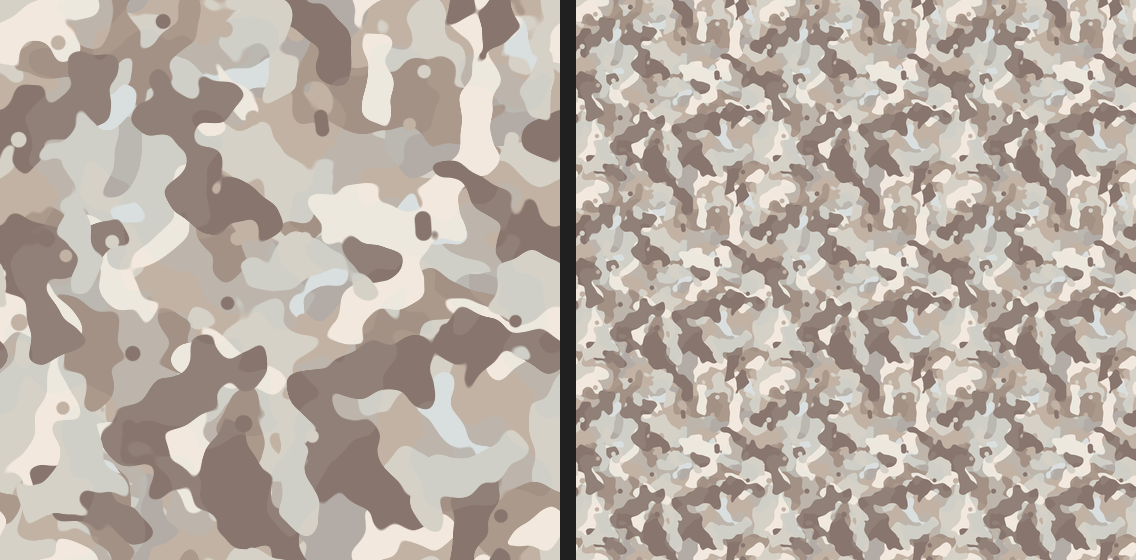
Left, the tile; right, the same tile 3 across and 3 down.
A WebGL 1 fragment shader for this pattern:

```glsl
precision highp float;
uniform vec2 u_resolution;

#define WOBBLE 0.055       // depth of the lobes along the edges
#define WOBBLE_FREQ 16.0   // whole number of lobes per canvas
#define BEND 0.09          // how far blobs are bent out of shape
#define BEND_FREQ 6.0
#define ELONGATION 1.6     // half length of a blob per radius
#define MERGE 0.2          // roundness of the necks between blobs
#define DOT_GRID 6.0
#define DOT_RADIUS 0.0125
#define DOT_CHANCE 0.75
#define EDGE_PIXELS 1.4

const float TAU = 6.2831853;
const vec3 LIGHT = vec3(0.84, 0.82, 0.78);
const vec3 LIGHT_COOL = vec3(0.81, 0.81, 0.78);
const vec3 SAND = vec3(0.76, 0.70, 0.645);
const vec3 SAND_COOL = vec3(0.74, 0.71, 0.67);
const vec3 GREY = vec3(0.70, 0.67, 0.65);
const vec3 GREY_COOL = vec3(0.73, 0.72, 0.69);
const vec3 TAUPE = vec3(0.67, 0.60, 0.55);
const vec3 TAUPE_DEEP = vec3(0.64, 0.57, 0.52);
const vec3 CREAM = vec3(0.95, 0.91, 0.87);
const vec3 CREAM_COOL = vec3(0.93, 0.91, 0.87);
const vec3 PALE = vec3(0.85, 0.87, 0.87);
const vec3 BROWN = vec3(0.53, 0.46, 0.43);
const vec3 BROWN_SOFT = vec3(0.565, 0.50, 0.465);

vec2 hash2(vec2 p) {
  return fract(sin(vec2(dot(p, vec2(127.1, 311.7)),
                        dot(p, vec2(269.5, 183.3)))) * 43758.5453);
}

// Gradient noise that wraps after a whole number of cells
float cornerSlope(vec2 cell, vec2 offset, float period, float seed) {
  float angle = TAU * hash2(mod(cell, period) + seed * 17.3).x;
  return dot(vec2(cos(angle), sin(angle)), offset);
}

float noise(vec2 p, float period, float seed) {
  vec2 q = p * period, i = floor(q), f = q - i;
  vec2 s = f * f * f * (f * (f * 6.0 - 15.0) + 10.0);
  vec2 x = vec2(1.0, 0.0), y = x.yx;
  float low = mix(cornerSlope(i, f, period, seed),
                  cornerSlope(i + x, f - x, period, seed), s.x);
  float high = mix(cornerSlope(i + y, f - y, period, seed),
                   cornerSlope(i + 1.0, f - 1.0, period, seed), s.x);
  return mix(low, high, s.y);
}

float capsule(vec2 p, float angle, float halfLength, float radius) {
  vec2 axis = vec2(cos(angle), sin(angle));
  float along = clamp(dot(p, axis), -halfLength, halfLength);
  return length(p - axis * along) - radius;
}

float smoothMin(float a, float b, float k) {
  float h = max(k - abs(a - b), 0.0) / k;
  return min(a, b) - h * h * k * 0.25;
}

float fill(float d) {
  float width = EDGE_PIXELS / min(u_resolution.x, u_resolution.y);
  return clamp(0.5 - d / width, 0.0, 1.0);
}

// One layer of merged, lobed blobs; cover is roughly its share of the area
float blobs(vec2 p, float grid, float cover, float seed) {
  vec2 bend = vec2(noise(p, BEND_FREQ, seed), noise(p, BEND_FREQ, seed + 0.5));
  vec2 q = (p + BEND * bend) * grid, home = floor(q);
  float radius = sqrt(cover / (4.0 * ELONGATION + 3.14));
  float d = 2.0;
  for (int j = -1; j <= 1; j++) {
    for (int i = -1; i <= 1; i++) {
      vec2 cell = home + vec2(float(i), float(j));
      vec2 key = mod(cell, grid) + seed * 31.7;
      vec2 center = cell + 0.15 + 0.7 * hash2(key);
      vec2 shape = hash2(key + 5.9);
      float r = radius * mix(0.65, 1.35, shape.y);
      d = smoothMin(d, capsule(q - center, TAU * shape.x, r * ELONGATION, r), MERGE);
    }
  }
  return fill(d / grid + WOBBLE * noise(p, WOBBLE_FREQ, seed + 0.25));
}

// Scattered round dots, a few of them stretched to ovals
vec3 addDots(vec3 color, vec2 p) {
  vec2 q = p * DOT_GRID, cell = mod(floor(q), DOT_GRID);
  vec2 kind = hash2(cell + 71.3), size = hash2(cell + 43.1);
  vec2 center = 0.2 + 0.6 * hash2(cell + 13.7);
  float stretch = 0.012 * step(0.75, size.x);
  float radius = DOT_RADIUS * mix(0.85, 1.25, size.y);
  float d = capsule((fract(q) - center) / DOT_GRID, TAU * size.y, stretch, radius);
  vec3 tint = kind.y < 0.4 ? LIGHT : (kind.y < 0.7 ? BROWN : SAND);
  return mix(color, tint, fill(d) * step(kind.x, DOT_CHANCE));
}

void main() {
  vec2 p = gl_FragCoord.xy / u_resolution;

  // Faint overlay that shifts the tone of every layer
  float ghost = blobs(p, 4.0, 0.42, 1.0);

  // Layers from the bottom up
  vec3 color = mix(LIGHT, LIGHT_COOL, ghost);
  color = mix(color, mix(SAND, SAND_COOL, ghost), blobs(p, 4.0, 0.70, 2.0));
  color = mix(color, mix(GREY, GREY_COOL, ghost), blobs(p, 3.0, 0.17, 3.0));
  color = mix(color, mix(TAUPE, TAUPE_DEEP, ghost), blobs(p, 4.0, 0.18, 4.0));
  color = mix(color, PALE, blobs(p, 3.0, 0.05, 5.0));
  color = mix(color, mix(CREAM, CREAM_COOL, ghost), blobs(p, 4.0, 0.20, 6.0));
  color = mix(color, mix(BROWN, BROWN_SOFT, ghost), blobs(p, 4.0, 0.28, 7.0));
  color = mix(color, mix(LIGHT, LIGHT_COOL, ghost), blobs(p, 3.0, 0.11, 8.0));

  gl_FragColor = vec4(addDots(color, p), 1.0);
}
```
